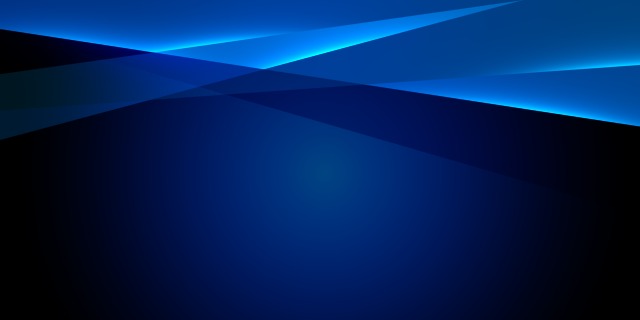
A Shadertoy shader for this background:

```glsl
// Crossing translucent blue light sheets above a dark, radially lit backdrop.
// Each sheet is bounded by straight edges; glows decay upward from an edge
// and fade along it around a chosen centre.

// Edges as (height at the left side, slope); canvas is 2 wide and 1 high
const vec2 HORIZON    = vec2(0.909, -0.1523);
const vec2 SHADE_EDGE = vec2(0.909, -0.2900);
const vec2 BEAM_TOP   = vec2(0.768, 0.1417);
const vec2 BEAM_BASE  = vec2(0.5625, 0.2675);
const vec2 RAY_EDGE   = vec2(0.654, 0.0716);

const vec2 LAMP_CENTRE = vec2(1.015, 0.46);
const vec3 LAMP_COLOR  = vec3(0.0, 0.27, 0.51);
const vec3 SHADE_TINT  = vec3(1.0, 0.55, 0.82);
const vec3 SKY_LEFT    = vec3(0.0, 0.18, 0.49);
const vec3 SKY_RIGHT   = vec3(0.0, 0.25, 0.48);
const vec3 SKY_BEAM    = vec3(0.0, 0.15, 0.20);
const vec3 SHEET_COLOR = vec3(0.0, 0.09, 0.13);
const vec3 NAVY        = vec3(0.0, 0.0, 0.30);
const vec3 HALO_COLOR  = vec3(0.0, 0.26, 0.44);
const vec3 CORE_COLOR  = vec3(0.0, 0.48, 0.30);

// Signed distance to an edge, positive above it
float edgeDistance(vec2 p, vec2 edge) {
    return (p.y - edge.x - edge.y * p.x) * inversesqrt(1.0 + edge.y * edge.y);
}

// Antialiased mask of the side above an edge
float above(float d) {
    float softness = 0.75 / iResolution.y;
    return smoothstep(-softness, softness, d);
}

float bell(float x, float centre, float spread) {
    float t = (x - centre) / spread;
    return exp(-t * t);
}

// Wide blue halo and narrow cyan core resting on an edge
vec3 edgeGlow(float d, float x, float centre, float spread, float core) {
    float up = max(d, 0.0);
    vec3 halo = HALO_COLOR * exp(-up / 0.045) * bell(x, centre, spread);
    vec3 line = CORE_COLOR * exp(-up / 0.012) * bell(x, centre, spread * 0.65);
    return above(d) * (halo + core * line);
}

// Radial light falling to black at the sides
vec3 lampLight(vec2 p) {
    float r = min(length(p - LAMP_CENTRE), 1.0);
    float green = (1.0 - r) * (1.0 - r);
    float blue = (1.0 - r * r) * (1.0 - r * r);
    return LAMP_COLOR * vec3(0.0, green, blue);
}

void mainImage(out vec4 fragColor, in vec2 fragCoord) {
    vec2 p = fragCoord / iResolution.xy * vec2(2.0, 1.0);

    float horizon = edgeDistance(p, HORIZON);
    float shade = edgeDistance(p, SHADE_EDGE);
    float beamTop = edgeDistance(p, BEAM_TOP);
    float beamBase = edgeDistance(p, BEAM_BASE);
    float ray = edgeDistance(p, RAY_EDGE);

    float inBeam = above(-beamTop) * above(beamBase);
    float underRay = above(-ray);

    // Dark lower part with its shaded wedge and the faint sheets
    vec3 dark = lampLight(p) * mix(vec3(1.0), SHADE_TINT, above(shade));
    dark += NAVY * exp(min(horizon, 0.0) / 0.06) * bell(p.x, 0.42, 0.27);
    vec3 sheet = SHEET_COLOR + vec3(0.0, 0.05, 0.13) * smoothstep(0.0, 0.7, p.x);
    dark += inBeam * (sheet + vec3(0.0, 0.01, 0.06) * underRay);
    dark += vec3(0.0, 0.07, 0.09) * above(ray) * above(-beamBase);

    // Bright upper part
    vec3 sky = mix(SKY_LEFT, SKY_RIGHT, p.x * 0.5);
    sky += vec3(0.0, 0.03, 0.12) * bell(p.x, 1.0, 0.55);
    sky += SKY_BEAM * inBeam;
    sky += vec3(0.0, 0.02, 0.09) * underRay;

    // Glows, each kept on its own sheet
    sky += edgeGlow(horizon, p.x, 0.28, 0.30, 0.35);
    sky += edgeGlow(beamTop, p.x, 0.62, 0.34, 0.95);
    sky += edgeGlow(beamBase, p.x, 1.00, 0.32, 1.0) * inBeam;
    sky += edgeGlow(ray, p.x, 1.95, 0.38, 0.8) * above(-beamBase);
    sky += edgeGlow(horizon, p.x, 1.70, 0.42, 0.9) * underRay;

    vec3 color = mix(dark, sky, above(horizon));
    fragColor = vec4(clamp(color, 0.0, 1.0), 1.0);
}
```
